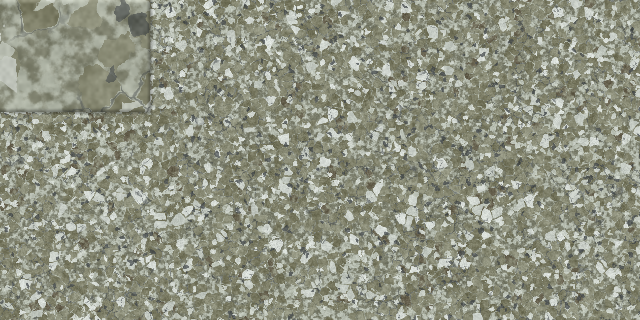
Reproduce this texture procedurally as a WebGL 1 fragment shader.

```glsl
precision highp float;
// Speckled olive and white quartz slab, with a bevelled close-up tile in the top left corner.
uniform vec2 u_resolution;

const vec3 KHAKI = vec3(0.45, 0.45, 0.355);
const vec3 OLIVE = vec3(0.58, 0.59, 0.51);
const vec3 BROWN = vec3(0.35, 0.32, 0.25);
const vec3 MOSS = vec3(0.47, 0.48, 0.41);
const vec3 PALE = vec3(0.72, 0.745, 0.695);
const vec3 CHALK = vec3(0.74, 0.765, 0.73);
const vec3 WHITE = vec3(0.85, 0.87, 0.85);
const vec3 SLATE = vec3(0.27, 0.29, 0.30);

vec2 hash2(vec2 p) {
  vec3 q = fract(p.xyx * vec3(0.1031, 0.1030, 0.0973));
  q += dot(q, q.yzx + 33.33);
  return fract((q.xx + q.yz) * q.zy);
}

// Smooth noise with two independent channels
vec2 noise2(vec2 p) {
  vec2 cell = floor(p);
  vec2 f = fract(p);
  f = f * f * (3.0 - 2.0 * f);
  vec2 low = mix(hash2(cell), hash2(cell + vec2(1.0, 0.0)), f.x);
  vec2 high = mix(hash2(cell + vec2(0.0, 1.0)), hash2(cell + 1.0), f.x);
  return mix(low, high, f.y);
}

vec2 fbm2(vec2 p) {
  vec2 total = vec2(0.0);
  float weight = 0.533;
  for (int i = 0; i < 4; i++) {
    total += weight * noise2(p);
    p = mat2(1.6, 1.2, -1.2, 1.6) * p + 7.3;
    weight *= 0.5;
  }
  return total;
}

// Irregular cells: x = distance to the border, yz = random values of the cell
vec3 cells(vec2 p) {
  vec2 base = floor(p);
  float nearest = 9.0;
  float second = 9.0;
  vec2 id = base;
  for (int y = -1; y <= 1; y++) {
    for (int x = -1; x <= 1; x++) {
      vec2 cell = base + vec2(float(x), float(y));
      float d = length(cell + hash2(cell) - p);
      if (d < nearest) {
        second = nearest;
        nearest = d;
        id = cell;
      } else {
        second = min(second, d);
      }
    }
  }
  return vec3(second - nearest, hash2(id + 51.7));
}

// Coverage of the chosen share of cells, shrunk by a gap
float chipMask(vec3 cell, float share, float gap, float soft) {
  return step(cell.y, share) * smoothstep(gap - soft, gap + soft, cell.x);
}

// Layered stone; blur is the width of a sample in stone units
vec3 stone(vec2 p, float blur) {
  vec2 rough = fbm2(p * 85.0) - 0.5;
  vec2 q = p + 0.016 * rough;
  float drift = noise2(p * 3.5).x - 0.5;
  vec2 grit = noise2(p * 330.0) - 0.5;

  // Fine pale matrix
  float mottle = fbm2(p * 120.0 + 19.0).x + 0.12 * drift;
  vec3 color = mix(MOSS, PALE, smoothstep(0.32, 0.68, mottle));

  // Olive and brown grains
  vec3 grain = cells(q * 36.0);
  vec3 tint = mix(KHAKI, OLIVE, clamp(grain.z + 0.9 * rough.y, 0.0, 1.0));
  tint = mix(tint, BROWN, 0.8 * step(0.9, grain.z) * smoothstep(-0.25, 0.15, rough.x));
  color = mix(color, tint, chipMask(grain, 0.68 - 0.2 * drift, 0.09, 18.0 * blur));

  // Small and large white chips
  vec3 crumb = cells(q * 68.0 + 31.0);
  color = mix(color, mix(PALE, WHITE, crumb.z), chipMask(crumb, 0.13, 0.08, 34.0 * blur));
  vec3 chip = cells((p + 0.007 * rough) * 33.0 + 83.0);
  color = mix(color, mix(CHALK, WHITE, chip.z), chipMask(chip, 0.115, 0.11, 16.0 * blur));

  // Dark slate flecks and thin broken seams
  vec3 fleck = cells(q * 80.0 + 141.0);
  color = mix(color, SLATE, 0.75 * chipMask(fleck, 0.04, 0.12, 40.0 * blur));
  float seam = 1.0 - smoothstep(0.02, 0.05 + 20.0 * blur, grain.x);
  color = mix(color, SLATE, 0.55 * seam * smoothstep(0.55, 0.75, noise2(p * 32.0 + 5.0).y));

  return color + 0.1 * grit.x + 0.12 * rough.y;
}

// Close-up tile: enlarged stone with lit top and shaded right and bottom bevels
vec3 closeUp(vec2 p, vec2 corner, float zoom, float pixel) {
  vec3 color = stone(p * zoom + vec2(3.1, 2.4), pixel * zoom);
  color = mix(color, mix(KHAKI, OLIVE, 0.5), 0.2);
  float bevel = 0.014;
  float shade = 1.0 - smoothstep(0.0, bevel, min(corner.x - p.x, p.y - corner.y));
  float light = smoothstep(1.0 - bevel, 1.0, p.y);
  return color * (1.0 - 0.3 * shade) + 0.1 * light;
}

void main() {
  float pixel = 1.0 / u_resolution.y;
  vec2 p = gl_FragCoord.xy * pixel;
  vec2 corner = vec2(0.47, 0.65);
  vec2 outside = vec2(p.x - corner.x, corner.y - p.y);
  float edge = max(outside.x, outside.y);
  float tile = 1.0 - smoothstep(-0.5 * pixel, 0.5 * pixel, edge);

  vec3 color = stone(p + 1.0, pixel);
  color *= 1.0 - 0.25 * (1.0 - smoothstep(0.0, 0.012, edge));
  color = mix(color, closeUp(p, corner, 0.24, pixel), tile);
  gl_FragColor = vec4(clamp(color, 0.0, 1.0), 1.0);
}
```
